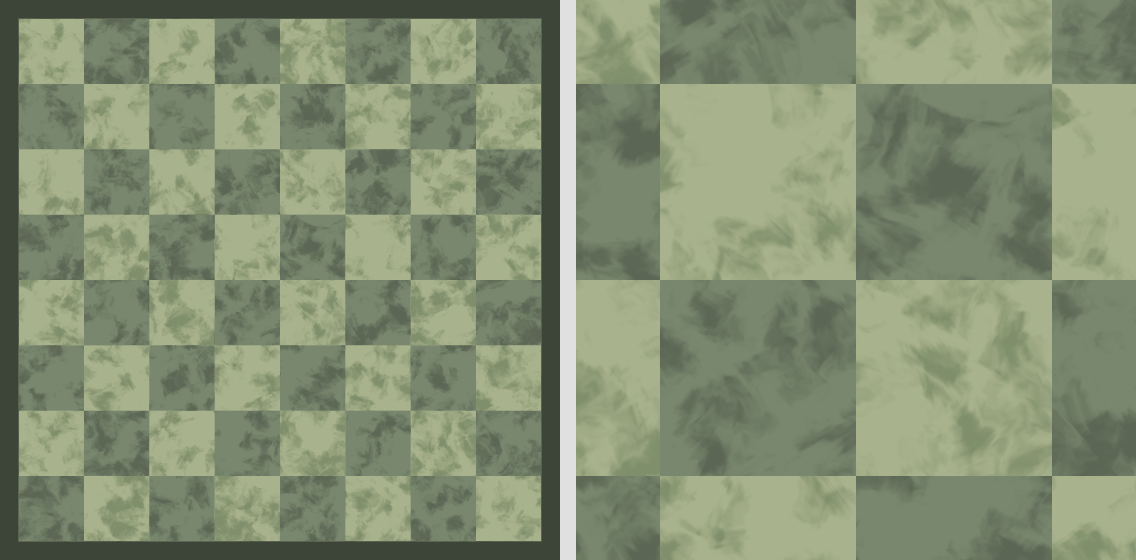
Left: the whole. Right: its middle third, enlarged.
A Shadertoy shader for this pattern:

```glsl
// Eight by eight checkerboard of mottled sage-green tiles inside a dark frame.

const float TILES = 8.0;
const float FRAME = 0.0333;
const vec3 FRAME_COLOR = vec3(0.24, 0.27, 0.22);
const vec3 LIGHT_PALE  = vec3(0.66, 0.70, 0.55);
const vec3 LIGHT_STAIN = vec3(0.50, 0.56, 0.42);
const vec3 DARK_PALE   = vec3(0.47, 0.53, 0.43);
const vec3 DARK_STAIN  = vec3(0.36, 0.40, 0.33);
const mat2 TURN = mat2(0.8, 0.6, -0.6, 0.8);

vec2 hash2(vec2 p) {
    vec3 q = fract(p.xyx * vec3(0.1031, 0.1030, 0.0973));
    q += dot(q, q.yzx + 33.33);
    return fract((q.xx + q.yz) * q.zy);
}

// Folded sines: each layer bends the next one
float layeredSines(vec2 p) {
    float sum = 0.0, amp = 0.5;
    for (int i = 0; i < 5; i++) {
        p += 0.7 * sin(p.yx + vec2(1.3, 4.1));
        sum += amp * sin(p.x) * cos(p.y);
        p = TURN * p * 1.9 + 2.7;
        amp *= 0.6;
    }
    return sum;
}

// Distance to the nearest cell point, with the creases rounded off
float smoothCells(vec2 p, float sharpness) {
    vec2 cell = floor(p), f = fract(p);
    float sum = 0.0;
    for (int y = -1; y <= 1; y++)
    for (int x = -1; x <= 1; x++) {
        vec2 corner = vec2(x, y);
        float d = length(corner + hash2(cell + corner) - f);
        sum += exp(-sharpness * d);
    }
    return -log(sum) / sharpness;
}

float layeredCells(vec2 p) {
    float sum = 0.0, amp = 0.42;
    for (int i = 0; i < 4; i++) {
        sum += amp * smoothCells(p, 12.0);
        p = TURN * p * 1.9 + 5.3;
        amp *= 0.6;
    }
    return sum;
}

// Stain tone: 0 inside a blotch, 1 on clean stone
float mottle(vec2 p, float shift) {
    vec2 bend = vec2(layeredSines(p * 4.0), layeredSines(p * 4.0 + 17.0));
    vec2 warped = p + 0.16 * bend;
    float stain = layeredCells(warped * 2.2) + 0.10 * layeredSines(warped * 6.0);
    return smoothstep(0.17, 0.45, stain + shift);
}

// Checker weight with edges softened over one pixel; odd tiles are light
float checker(vec2 board, vec2 tile, float pixel) {
    vec2 toEdge = 0.5 - abs(fract(board) - 0.5);
    vec2 solid = clamp(2.0 * toEdge / pixel, 0.0, 1.0);
    float parity = mod(tile.x + tile.y, 2.0) * 2.0 - 1.0;
    return 0.5 + 0.5 * parity * solid.x * solid.y;
}

void mainImage(out vec4 fragColor, in vec2 fragCoord) {
    float size = min(iResolution.x, iResolution.y);
    vec2 uv = (fragCoord - 0.5 * iResolution.xy) / size + 0.5;
    float pixel = 1.0 / size;

    // Board grid
    float scale = TILES / (1.0 - 2.0 * FRAME);
    vec2 board = (uv - FRAME) * scale;
    vec2 tile = floor(board);

    // Each tile has its own stain and overall tone
    vec2 seed = hash2(tile + 11.0);
    float tone = mottle(fract(board) + seed * 60.0, (seed.x - 0.5) * 0.09);
    vec3 lightTile = mix(LIGHT_STAIN, LIGHT_PALE, tone);
    vec3 darkTile = mix(DARK_STAIN, DARK_PALE, tone);
    vec3 color = mix(darkTile, lightTile, checker(board, tile, pixel * scale));

    // Frame
    vec2 fromCenter = abs(uv - 0.5);
    float outside = max(fromCenter.x, fromCenter.y) - (0.5 - FRAME);
    color = mix(color, FRAME_COLOR, clamp(outside / pixel + 0.5, 0.0, 1.0));

    fragColor = vec4(color, 1.0);
}
```
